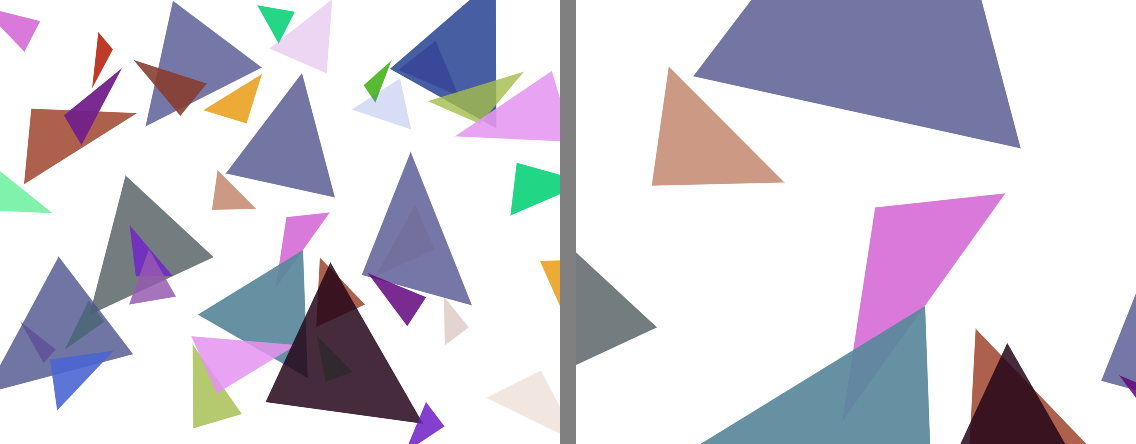
Left, the full canvas; right, a detail of the centre.
Write a Shadertoy shader that draws this background.

```glsl
const vec3 LARGE[8] = vec3[8](
    vec3(.46, .47, .65), vec3(.28, .37, .64), vec3(.45, .46, .64), vec3(.45, .49, .50),
    vec3(.46, .47, .65), vec3(.40, .57, .64), vec3(.44, .46, .64), vec3(.27, .17, .23));

// Seven violets, four rusts, four greens and one ochre
const vec3 SMALL[16] = vec3[16](
    vec3(.85, .48, .86), vec3(.48, .17, .57), vec3(.51, .25, .80), vec3(.65, .45, .74),
    vec3(.91, .64, .95), vec3(.71, .36, .82), vec3(.36, .46, .84),
    vec3(.75, .23, .16), vec3(.58, .32, .27), vec3(.80, .60, .52), vec3(.68, .38, .30),
    vec3(.50, .95, .67), vec3(.34, .73, .19), vec3(.71, .79, .43), vec3(.13, .84, .52),
    vec3(.92, .67, .21));

float hash(int index, int salt) {
    vec2 q = fract(vec2(index, salt) * vec2(.1031, .1137) + .37);
    q += dot(q, q.yx + 33.33);
    return fract((q.x + q.y) * q.x * 7.31);
}

mat2 rotation(float angle) {
    float c = cos(angle), s = sin(angle);
    return mat2(c, s, -s, c);
}

// Signed distance to the outer side of the line a-b
float edgeDistance(vec2 p, vec2 a, vec2 b) {
    vec2 along = normalize(b - a);
    return dot(p - a, vec2(along.y, -along.x));
}

// Corners go counter-clockwise around the centre, with uneven angles and radii
vec2 corner(int index, int k, float wobble) {
    float angle = 2.0944 * float(k) + wobble * (hash(index, 10 + k) - .5);
    float radius = 1. + wobble * (hash(index, 20 + k) - .5);
    return radius * vec2(cos(angle), sin(angle));
}

float triangle(vec2 p, int index, float size, float squash, float angle, float wobble) {
    mat2 turn = rotation(angle);
    vec2 scale = size * vec2(1., squash);
    vec2 a = turn * (scale * corner(index, 0, wobble));
    vec2 b = turn * (scale * corner(index, 1, wobble));
    vec2 c = turn * (scale * corner(index, 2, wobble));
    return max(edgeDistance(p, a, b), max(edgeDistance(p, b, c), edgeDistance(p, c, a)));
}

void mainImage(out vec4 fragColor, in vec2 fragCoord) {
    vec2 p = fragCoord / iResolution.y;
    vec2 canvas = vec2(iResolution.x / iResolution.y, 1.);
    float pixel = 1. / iResolution.y;
    vec3 color = vec3(1.);

    // One triangle per jittered cell; every fifth is large
    for (int i = 0; i < 40; i++) {
        bool large = i % 5 == 2;
        int smallIndex = i - (i + 2) / 5;
        vec2 jitter = vec2(hash(i, 1), hash(i, 2));
        vec2 place = (vec2(i % 8, 4 - i / 8) + jitter) / vec2(8., 5.);
        if (large) place = mix(vec2(.5), place, .82);

        float size = large ? mix(.155, .2, hash(i, 3)) : mix(.06, .13, hash(i, 3));
        float squash = large ? 1. : mix(.3, 1.1, hash(i, 4));
        float angle = large ? 1.57 + 1.1 * (hash(i, 5) - .5) : 6.2832 * hash(i, 5);
        float d = triangle(p - place * canvas, i, size, squash, angle, large ? .5 : .85);

        // Ink strength is chosen so that the tint reads true over white
        vec3 tint = large ? LARGE[i / 5] : SMALL[(smallIndex * 7) % 16];
        float alpha = mix(.8, .95, hash(i, 6));
        vec3 ink = clamp(1. - (1. - tint) / alpha, 0., 1.);
        if (!large && smallIndex % 7 == 3) alpha *= .25;

        color = mix(color, ink, alpha * smoothstep(.5 * pixel, -.5 * pixel, d));
    }
    fragColor = vec4(color, 1.);
}
```
